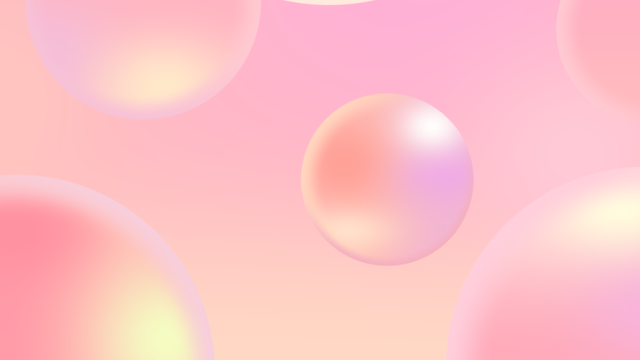
A WebGL 1 fragment shader for this background:

```glsl
precision highp float;
// Glossy pastel spheres floating on a pink to peach gradient.
// Each sphere is a disc in its own unit space, painted with soft Gaussian
// glows and a pale rim, then blended over the backdrop with a smooth edge.

uniform vec2 u_resolution;

// Blends a soft elliptical spot of light into a colour.
vec3 glow(vec3 base, vec2 q, vec2 centre, vec2 size, vec3 tint) {
  vec2 d = (q - centre) / size;
  return mix(base, tint, exp(-dot(d, d)));
}

// Tints the band just inside the outline, strongest towards one direction.
vec3 rim(vec3 base, vec2 q, vec2 direction, float start, vec3 tint) {
  float facing = smoothstep(-0.3, 0.8, dot(q, normalize(direction)));
  return mix(base, tint, smoothstep(start, 1.0, length(q)) * facing);
}

// Lays a finished sphere of the given radius over what lies behind it.
vec3 place(vec3 behind, vec3 ball, vec2 q, float radius) {
  float edge = (length(q) - 1.0) * radius * u_resolution.y;
  return mix(behind, ball, 1.0 - smoothstep(-0.9, 0.9, edge));
}

vec3 backdrop(vec2 p) {
  vec3 col = mix(vec3(1.0, 0.85, 0.77), vec3(1.0, 0.73, 0.76), smoothstep(-0.05, 0.72, p.y));
  col = glow(col, p, vec2(1.18, 1.08), vec2(0.65, 0.5), vec3(1.0, 0.69, 0.84));
  col = glow(col, p, vec2(1.6, 0.58), vec2(0.32, 0.28), vec3(1.0, 0.79, 0.84));
  return glow(col, p, vec2(0.0, 0.72), vec2(0.3, 0.35), vec3(1.0, 0.77, 0.75));
}

vec3 topLeftBall(vec2 q) {
  vec3 col = mix(vec3(1.0, 0.78, 0.78), vec3(1.0, 0.71, 0.76), smoothstep(-0.8, 0.0, q.y));
  col = glow(col, q, vec2(-0.8, -0.5), vec2(0.5, 0.55), vec3(0.96, 0.74, 0.85));
  col = glow(col, q, vec2(0.18, -0.72), vec2(0.5, 0.38), vec3(1.0, 0.91, 0.79));
  col = rim(col, q, vec2(1.0, -0.1), 0.75, vec3(1.0, 0.79, 0.82));
  return rim(col, q, vec2(-0.6, -0.8), 0.8, vec3(0.97, 0.76, 0.84));
}

vec3 topRightBall(vec2 q) {
  vec3 col = mix(vec3(1.0, 0.73, 0.75), vec3(1.0, 0.69, 0.76), smoothstep(-0.8, 0.4, q.y));
  return rim(col, q, vec2(-1.0, -0.3), 0.72, vec3(1.0, 0.79, 0.82));
}

vec3 centreBall(vec2 q) {
  vec3 col = mix(vec3(1.0, 0.74, 0.71), vec3(0.95, 0.71, 0.82), smoothstep(-0.4, 0.7, q.x));
  col = glow(col, q, vec2(-0.5, 0.2), vec2(0.55, 0.5), vec3(1.0, 0.63, 0.59));
  col = glow(col, q, vec2(0.68, 0.08), vec2(0.5, 0.34), vec3(0.94, 0.67, 0.89));
  col = glow(col, q, vec2(-0.48, -0.6), vec2(0.55, 0.25), vec3(1.0, 0.88, 0.79));
  col = glow(col, q, vec2(0.52, 0.62), vec2(0.38, 0.3), vec3(1.0, 0.99, 0.98));
  col = rim(col, q, vec2(-1.0, 0.3), 0.74, vec3(1.0, 0.84, 0.75));
  return rim(col, q, vec2(0.3, -1.0), 0.88, vec3(0.96, 0.69, 0.75));
}

vec3 lowerLeftBall(vec2 q) {
  vec3 col = mix(vec3(1.0, 0.61, 0.66), vec3(1.0, 0.76, 0.72), smoothstep(-0.05, 0.6, q.x));
  col = glow(col, q, vec2(0.0, 0.7), vec2(0.4, 0.25), vec3(1.0, 0.57, 0.63));
  col = glow(col, q, vec2(0.76, 0.17), vec2(0.33, 0.34), vec3(0.96, 0.99, 0.76));
  col = rim(col, q, vec2(0.0, 1.0), 0.78, vec3(1.0, 0.78, 0.78));
  return rim(col, q, vec2(1.0, 0.4), 0.84, vec3(0.97, 0.81, 0.86));
}

vec3 lowerRightBall(vec2 q) {
  vec3 col = mix(vec3(1.0, 0.67, 0.73), vec3(1.0, 0.82, 0.83), smoothstep(0.05, 0.75, q.y));
  col = glow(col, q, vec2(0.05, 0.3), vec2(0.35, 0.28), vec3(0.97, 0.7, 0.86));
  col = glow(col, q, vec2(-0.14, 0.84), vec2(0.38, 0.27), vec3(1.0, 1.0, 0.87));
  return rim(col, q, vec2(-1.0, 0.6), 0.76, vec3(1.0, 0.81, 0.86));
}

void main() {
  // Canvas heights, with x measured from the middle of the width.
  vec2 p = (gl_FragCoord.xy - vec2(0.5 * u_resolution.x, 0.0)) / u_resolution.y;
  p.x += 0.889;
  vec3 col = backdrop(p);

  // Upper spheres, cut by the top of the canvas
  vec2 q = (p - vec2(0.914, 1.576)) / 0.59;
  col = place(col, vec3(1.0, 0.92, 0.87), q, 0.59);
  q = (p - vec2(0.398, 0.995)) / 0.327;
  col = place(col, topLeftBall(q), q, 0.327);
  q = (p - vec2(1.806, 0.919)) / 0.261;
  col = place(col, topRightBall(q), q, 0.261);

  // Small sphere near the middle
  q = (p - vec2(1.076, 0.501)) / 0.2395;
  col = place(col, centreBall(q), q, 0.2395);

  // Large spheres in the lower corners
  q = (p - vec2(0.046, -0.037)) / 0.552;
  col = place(col, lowerLeftBall(q), q, 0.552);
  q = (p - vec2(1.794, -0.018)) / 0.555;
  col = place(col, lowerRightBall(q), q, 0.555);

  gl_FragColor = vec4(col, 1.0);
}
```
